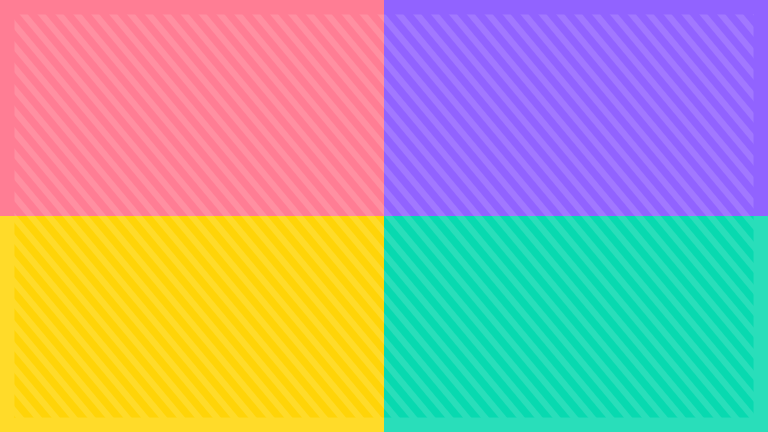
A Shadertoy shader for this background:

```glsl
// Four colour panels with diagonal stripes inside a plain outer border.

const vec3 PINK = vec3(1.00, 0.49, 0.58);
const vec3 PINK_LIGHT = vec3(1.00, 0.56, 0.63);
const vec3 VIOLET = vec3(0.57, 0.39, 1.00);
const vec3 VIOLET_LIGHT = vec3(0.63, 0.47, 1.00);
const vec3 YELLOW = vec3(1.00, 0.83, 0.03);
const vec3 YELLOW_LIGHT = vec3(1.00, 0.86, 0.16);
const vec3 TEAL = vec3(0.03, 0.85, 0.69);
const vec3 TEAL_LIGHT = vec3(0.16, 0.87, 0.73);

// Lengths are fractions of the canvas height.
const float BORDER = 0.0335;
const float STRIPE_PERIOD = 0.0414;  // measured along x
const float STRIPE_SLOPE = 1.2;      // drop per unit of x
const float STRIPE_FILL = 0.46;      // light part of each period
const float STRIPE_PHASE = 0.25;     // in periods, from the centre

// Soft step across one pixel.
float edge(float d, float pixel) {
    return clamp(d / pixel + 0.5, 0.0, 1.0);
}

// Light stripes falling to the right.
float stripes(vec2 p, float pixel) {
    float x = p.x + p.y / STRIPE_SLOPE;
    float cell = fract(x / STRIPE_PERIOD - STRIPE_PHASE + 0.5) - 0.5;
    float inside = (0.5 * STRIPE_FILL - abs(cell)) * STRIPE_PERIOD;
    float slant = length(vec2(1.0, 1.0 / STRIPE_SLOPE));
    return edge(inside / slant, pixel);
}

void mainImage(out vec4 fragColor, in vec2 fragCoord) {
    float pixel = 1.0 / iResolution.y;
    vec2 halfSize = 0.5 * iResolution.xy * pixel;
    vec2 p = fragCoord * pixel - halfSize;

    // Panel masks
    float right = edge(p.x, pixel);
    float top = edge(p.y, pixel);

    // Striped area inside the border
    vec2 inset = halfSize - BORDER - abs(p);
    float inner = edge(min(inset.x, inset.y), pixel);
    float stripe = stripes(p, pixel);

    // Upper border is deep, lower border is light
    float upperTone = inner * stripe;
    float lowerTone = mix(1.0, stripe, inner);

    vec3 upper = mix(mix(PINK, PINK_LIGHT, upperTone),
                     mix(VIOLET, VIOLET_LIGHT, upperTone), right);
    vec3 lower = mix(mix(YELLOW, YELLOW_LIGHT, lowerTone),
                     mix(TEAL, TEAL_LIGHT, lowerTone), right);
    fragColor = vec4(mix(lower, upper, top), 1.0);
}
```
